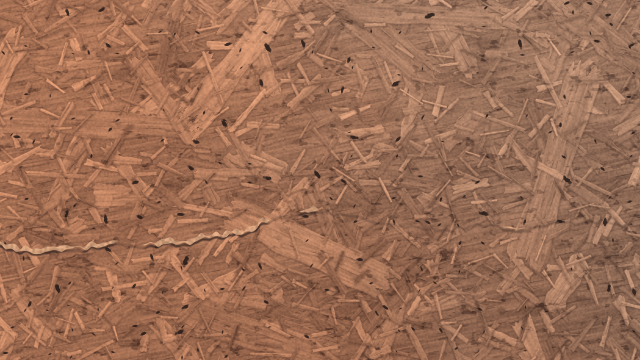
This texture is drawn by a Shadertoy shader. Its source:

```glsl
// Worn strand board: layers of randomly turned wood flakes and chips, each with
// its own tone, grain and shadow, crossed by a torn crack and dotted with bark.
// Layers blend one scalar tone, which is turned into wood colour at the end.

const vec3 DARK_WOOD = vec3(0.30, 0.20, 0.16);
const vec3 LIGHT_WOOD = vec3(0.88, 0.655, 0.515);
const vec3 WARM_TINT = vec3(1.06, 0.985, 0.93);
const vec3 COOL_TINT = vec3(0.99, 1.02, 1.04);
const vec3 BARK = vec3(0.15, 0.105, 0.095);
const vec3 TORN_FIBRE = vec3(0.87, 0.67, 0.52);
const float PI = 3.14159;

vec4 hash4(vec2 cell, float seed) {
    vec4 h = fract(vec4(cell.xyx, seed) * vec4(0.1031, 0.1030, 0.0973, 0.1099));
    h += dot(h, h.wzxy + 33.33);
    return fract((h.xxyz + h.yzzw) * h.zywx);
}

float noise(vec2 p) {
    vec2 i = floor(p), f = fract(p);
    f = f * f * (3.0 - 2.0 * f);
    float low = mix(hash4(i, 7.0).x, hash4(i + vec2(1, 0), 7.0).x, f.x);
    float high = mix(hash4(i + vec2(0, 1), 7.0).x, hash4(i + vec2(1, 1), 7.0).x, f.x);
    return mix(low, high, f.y);
}

float fbm(vec2 p) {
    return 0.55 * noise(p) + 0.3 * noise(p * 2.1 + 5.3) + 0.15 * noise(p * 4.3 + 9.1);
}

vec2 rotate(vec2 p, float angle) {
    float c = cos(angle), s = sin(angle);
    return vec2(c * p.x + s * p.y, c * p.y - s * p.x);
}

// Long wood fibres running along x, centred on zero
float woodGrain(vec2 q) {
    float fine = noise(q * vec2(14.0, 210.0)) - 0.5;
    float broad = noise(q * vec2(5.0, 65.0) + 31.0) - 0.5;
    float pores = smoothstep(0.74, 0.92, noise(q * vec2(28.0, 170.0) + 77.0));
    return 0.20 * fine + 0.16 * broad - 0.16 * pores;
}

// Lays one scattered layer of flakes over the tone below it
float layFlakes(float tone, vec2 p, float cell, float slimness, float chance,
                float contrast, float shadow, float seed) {
    float blur = 0.8 / iResolution.y;
    vec2 home = floor(p / cell);
    for (int j = -1; j <= 1; j++)
    for (int i = -1; i <= 1; i++) {
        vec2 id = home + vec2(i, j);
        vec4 place = hash4(id, seed);
        vec4 look = hash4(id, seed + 41.0);
        if (place.x > chance) continue;
        float angle = PI * 0.85 * (place.w - 0.5);
        vec2 q = rotate(p - (id + place.yz) * cell, angle);
        vec2 size = cell * vec2(mix(0.4, 0.92, look.x), slimness * mix(0.35, 1.0, look.y));
        if (abs(q.x) > size.x * 1.3 || abs(q.y) > size.y * 2.0 + 0.02) continue;

        // Tapered sides and splintered ends
        float halfWidth = size.y * (1.0 - 0.55 * (look.w - 0.3) * q.x / size.x);
        halfWidth *= 0.75 + 0.5 * noise(vec2(q.x * 4.0 / size.x, place.y * 50.0));
        float halfLength = size.x * (0.78 + 0.22 * noise(vec2(q.y * 130.0, look.x * 60.0)));
        float d = max(abs(q.x) - halfLength, abs(q.y) - halfWidth);

        float lowerSide = step(q.y, 0.0);
        tone *= 1.0 - shadow * (0.4 + 0.6 * lowerSide) * smoothstep(0.008, 0.0, d);
        float rim = smoothstep(-0.006, 0.0, d) * (0.5 - lowerSide) * 0.12;
        float flake = 0.61 + contrast * (look.z - 0.5) + woodGrain(q + place.yz * 9.0) + rim;
        tone = mix(tone, flake, smoothstep(blur, -blur, d));
    }
    return tone;
}

// Coverage of small ragged bark pieces
float barkSpecks(vec2 p, float cell, float radius, float chance, float seed) {
    vec2 id = floor(p / cell);
    vec4 r = hash4(id, seed);
    vec2 q = rotate(p - (id + 0.25 + 0.5 * r.yz) * cell, PI * r.w);
    float size = radius * mix(0.5, 1.0, fract(r.w * 17.0));
    float d = length(q * vec2(0.65, 1.5)) - size + 0.7 * size * (noise(p * 160.0) - 0.5);
    float blur = 0.9 / iResolution.y;
    return step(r.x, chance) * smoothstep(blur, -blur, d);
}

// Height of the torn crack at a given x
float crackHeight(float x) {
    float hump = (x - 0.83) / 0.17;
    return mix(0.31, 0.375, smoothstep(0.3, 1.0, x)) + 0.045 * exp(-hump * hump)
         + 0.03 * (noise(vec2(x * 9.0, 2.0)) - 0.5) + 0.014 * (noise(vec2(x * 55.0, 4.0)) - 0.5);
}

void mainImage(out vec4 fragColor, in vec2 fragCoord) {
    vec2 p = fragCoord / iResolution.y;
    float across = fragCoord.x / iResolution.x;

    // Flakes from the bed up to loose slivers
    float tone = 0.5 + woodGrain(rotate(p, 0.2));
    tone = layFlakes(tone, p, 0.17, 0.20, 0.9, 0.34, 0.22, 3.0);
    tone = layFlakes(tone, p, 0.065, 0.17, 0.9, 0.40, 0.26, 11.0);
    tone = layFlakes(tone, p, 0.36, 0.15, 0.62, 0.26, 0.25, 23.0);
    tone = layFlakes(tone, p, 0.11, 0.10, 0.50, 0.36, 0.26, 37.0);
    tone = layFlakes(tone, p, 0.052, 0.10, 0.45, 0.46, 0.30, 53.0);
    tone += 0.18 * (fbm(p * 6.0) - 0.5) + 0.14 * (noise(p * 230.0) - 0.5);

    // Dark chinks and slow change of light
    tone -= 0.25 * smoothstep(0.66, 0.82, fbm(p * vec2(38.0, 60.0)));
    tone += 0.06 * smoothstep(0.2, 0.75, p.y) - 0.09 * across * (1.0 - p.y) - 0.01;
    vec3 wood = mix(DARK_WOOD, LIGHT_WOOD, clamp(tone, 0.0, 1.05));
    float coolness = smoothstep(0.2, 0.95, across + 0.35 * (p.y - 0.5) + 0.3 * (fbm(p * 4.0) - 0.5));
    wood *= mix(WARM_TINT, COOL_TINT, coolness);

    // Bark
    float bark = barkSpecks(p, 0.115, 0.0085, 0.38, 61.0);
    bark = max(bark, barkSpecks(p + 0.37, 0.06, 0.0042, 0.30, 71.0));
    wood = mix(wood, BARK, 0.88 * bark);

    // Crack with pale torn fibres above a broken shadow
    float above = p.y - crackHeight(p.x);
    float torn = smoothstep(0.38, 0.62, noise(vec2(p.x * 14.0, 8.0))) * smoothstep(1.7, 0.9, p.x);
    float gash = smoothstep(0.007, 0.0, abs(above + 0.007)) * (0.25 + 0.5 * torn);
    wood = mix(wood, BARK * 1.4, gash);
    float thickness = 0.011 * torn * noise(vec2(p.x * 70.0, p.y * 40.0));
    float fibre = smoothstep(0.002, -0.002, abs(above - 0.002) - thickness) * smoothstep(0.05, 0.3, torn);
    wood = mix(wood, TORN_FIBRE * (0.82 + 0.3 * noise(p * 150.0)), 0.85 * fibre);

    fragColor = vec4(clamp(wood, 0.0, 1.0), 1.0);
}
```
